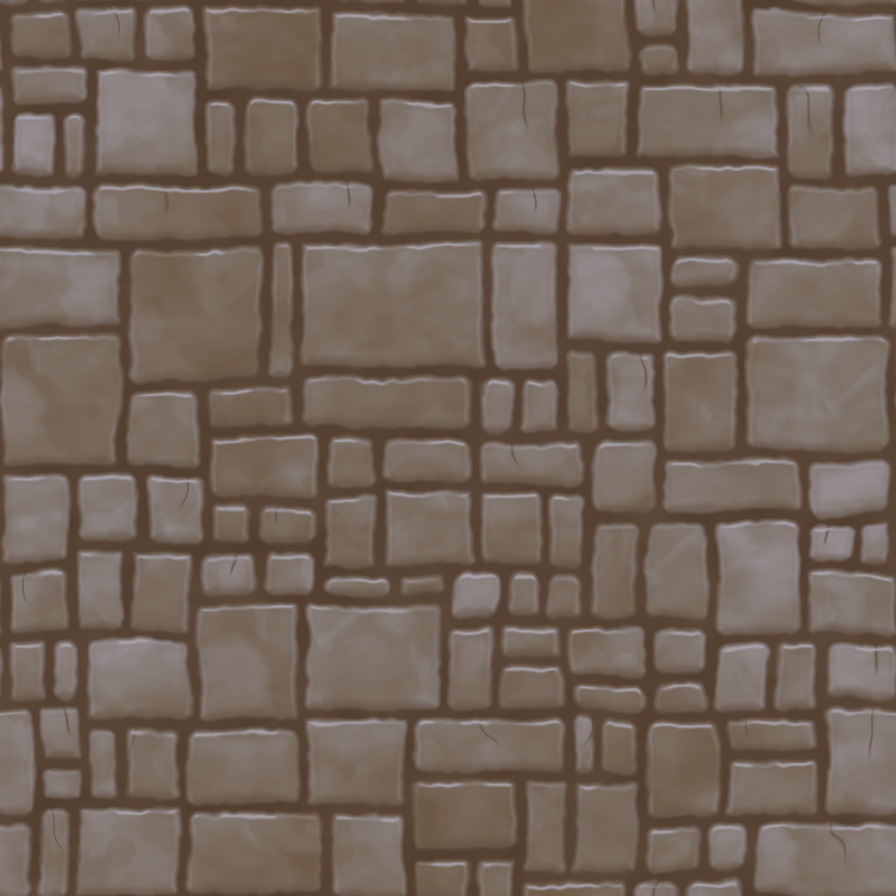
Reproduce this texture procedurally as a Shadertoy shader.

```glsl
// Tiling wall of irregular, hand-painted rectangular stones set in dark brown mortar.

const vec2  GRID      = vec2(8.0, 10.0);  // base cells per tile, both even
const float JITTER    = 0.37;             // corner shift, in cells
const float SPLIT     = 0.36;             // chance that a stone is cut in two
const float MIN_SPLIT = 0.085;            // shortest side that may be cut
const float GAP       = 0.0115;           // mortar width
const float SOFT      = 0.0032;           // softness of the stone outline
const float WARP      = 0.008;            // bending of the joints
const float CHIP      = 0.0065;           // roughness of the stone outline
const float CRACKED   = 0.14;             // share of stones with a crack

const vec3 MORTAR_DARK  = vec3(0.31, 0.23, 0.17);
const vec3 MORTAR_LIGHT = vec3(0.37, 0.29, 0.23);
const vec3 EDGE         = vec3(0.39, 0.32, 0.27);
const vec3 BROWN        = vec3(0.46, 0.395, 0.335);
const vec3 GREY         = vec3(0.49, 0.44, 0.40);
const vec3 LAVENDER     = vec3(0.54, 0.50, 0.49);
const vec3 HIGHLIGHT    = vec3(0.67, 0.65, 0.69);

// Integer hash: three values in 0..1
vec3 hash3(vec2 cell, float seed) {
    uvec3 v = uvec3(ivec3(cell, seed)) * 1664525u + 1013904223u;
    v.x += v.y * v.z; v.y += v.z * v.x; v.z += v.x * v.y;
    v ^= v >> 16u;
    v.x += v.y * v.z; v.y += v.z * v.x; v.z += v.x * v.y;
    return vec3(v >> 16u) / 65535.0;
}

vec2 wrap(vec2 cell, vec2 period) {
    return floor(mod(cell + 0.5, period));
}

// Value noise that repeats on the unit square
float noise(vec2 uv, vec2 freq, float seed) {
    vec2 p = uv * freq, i = floor(p), f = p - i;
    f = f * f * f * (f * (f * 6.0 - 15.0) + 10.0);
    float a = hash3(wrap(i, freq), seed).x;
    float b = hash3(wrap(i + vec2(1, 0), freq), seed).x;
    float c = hash3(wrap(i + vec2(0, 1), freq), seed).x;
    float d = hash3(wrap(i + vec2(1, 1), freq), seed).x;
    return mix(mix(a, b, f.x), mix(c, d, f.x), f.y);
}

float fbm(vec2 uv, vec2 freq, float seed) {
    float sum = 0.0, amp = 0.53;
    for (int i = 0; i < 4; i++) {
        sum += amp * noise(uv, freq, seed + float(i));
        freq *= 2.0;
        amp *= 0.5;
    }
    return sum;
}

vec2 corner(vec2 c) {
    return c + JITTER * (2.0 * hash3(wrap(c, GRID), 1.0).xy - 1.0);
}

// Pinwheel layout: joints run across even corners and up through odd ones
vec4 cellRect(vec2 c) {
    vec2 bl = corner(c), br = corner(c + vec2(1, 0));
    vec2 tl = corner(c + vec2(0, 1)), tr = corner(c + 1.0);
    return mod(c.x + c.y, 2.0) < 0.5 ? vec4(tl.x, bl.y, br.x, tr.y)
                                     : vec4(bl.x, br.y, tr.x, tl.y);
}

// Bounds (low, high) of the stone around p; also gives its random values
vec4 findStone(vec2 p, out vec3 rnd) {
    vec2 home = floor(p * GRID), id = home;
    vec4 rect = vec4(home, home + 1.0) / GRID.xyxy;
    for (int y = -1; y <= 1; y++)
    for (int x = -1; x <= 1; x++) {
        vec2 c = home + vec2(x, y);
        vec4 r = cellRect(c) / GRID.xyxy;
        if (all(greaterThanEqual(p, r.xy)) && all(lessThan(p, r.zw))) { rect = r; id = c; }
    }
    id = wrap(id, GRID);
    float branch = 1.0;
    for (int k = 0; k < 2; k++) {
        vec2 size = rect.zw - rect.xy;
        vec3 h = hash3(id, 20.0 + branch);
        if (h.x > SPLIT || max(size.x, size.y) < MIN_SPLIT) break;
        int axis = size.x > size.y ? 0 : 1;
        float cut = rect[axis] + size[axis] * mix(0.36, 0.64, h.y);
        bool upper = p[axis] > cut;
        if (upper) rect[axis] = cut; else rect[axis + 2] = cut;
        branch = branch * 2.0 + (upper ? 1.0 : 0.0);
    }
    rnd = hash3(id, 40.0 + branch);
    return rect;
}

void mainImage(out vec4 fragColor, in vec2 fragCoord) {
    vec2 uv = fragCoord / iResolution.xy;
    vec2 bend = vec2(noise(uv, vec2(14), 2.0), noise(uv, vec2(14), 3.0)) - 0.5;
    vec2 p = uv + WARP * bend;

    // Rounded, chipped outline
    vec3 rnd;
    vec4 rect = findStone(p, rnd);
    vec2 q = p - 0.5 * (rect.xy + rect.zw);
    vec2 halfSize = 0.5 * (rect.zw - rect.xy - GAP);
    float radius = min(mix(0.003, 0.012, rnd.y), min(halfSize.x, halfSize.y));
    vec2 e = abs(q) - halfSize;
    vec2 k = e + radius;
    float d = length(max(k, 0.0)) + min(max(k.x, k.y), 0.0) - radius;
    d += CHIP * (0.6 * noise(uv, vec2(38), 4.0) + 0.4 * noise(uv, vec2(96), 5.0) - 0.5);
    float stone = smoothstep(SOFT, -SOFT, d);
    float facing = smoothstep(-0.004, 0.004, e.y - e.x);
    float top = q.y > 0.0 ? facing : 0.0;
    float bottom = q.y < 0.0 ? facing : 0.0;

    // Painted face: stone tone, soft blotches and brush strokes
    vec2 shifted = uv + rnd.zx;
    float swirl = noise(shifted, vec2(16), 6.0) - 0.5;
    float blotch = fbm(shifted + 0.03 * swirl, vec2(15, 18), 7.0);
    float patches = smoothstep(0.47, 0.57, fbm(shifted.yx + 0.04 * swirl, vec2(13), 11.0));
    float strokes = noise(uv + 0.01 * swirl, vec2(42, 78), 15.0) - 0.5;
    float tone = 0.56 + 0.75 * (rnd.x - 0.5) + 0.7 * (noise(uv, vec2(3), 16.0) - 0.5);
    tone += 1.1 * (blotch - 0.5) + 0.28 * (patches - 0.5) + 0.22 * strokes;
    tone += 0.15 * q.y / halfSize.y;
    tone = clamp(tone, -0.5, 1.4);
    vec3 face = tone < 0.5 ? mix(BROWN, GREY, 2.0 * tone) : mix(GREY, LAVENDER, 2.0 * tone - 1.0);

    // Darker rim, heaviest underneath
    float rim = smoothstep(-0.014, 0.0, d);
    face = mix(face, EDGE, rim * (0.25 + 0.4 * bottom));

    // Crack running down from the top of a few stones
    float crackX = (rnd.x - 0.5) * halfSize.x + 0.035 * (noise(uv, vec2(26), 17.0) - 0.5);
    float crack = smoothstep(0.0028, 0.0004, abs(q.x - crackX));
    crack *= step(rnd.z, CRACKED) * smoothstep(-0.2, 0.3, q.y / halfSize.y);
    face = mix(face, EDGE, 0.7 * crack);

    // Broken light line along the upper edge, faint at the sides
    float band = (d + 0.0045) / 0.0021;
    float broken = smoothstep(0.25, 0.65, noise(uv, vec2(34, 22), 18.0));
    float glint = exp(-band * band) * mix(0.3, 1.0, broken);
    face = mix(face, HIGHLIGHT, glint * (0.85 * top + 0.2 * (1.0 - facing)));

    vec3 mortar = mix(MORTAR_DARK, MORTAR_LIGHT, fbm(uv, vec2(18), 19.0));
    fragColor = vec4(mix(mortar, face, stone), 1.0);
}
```
